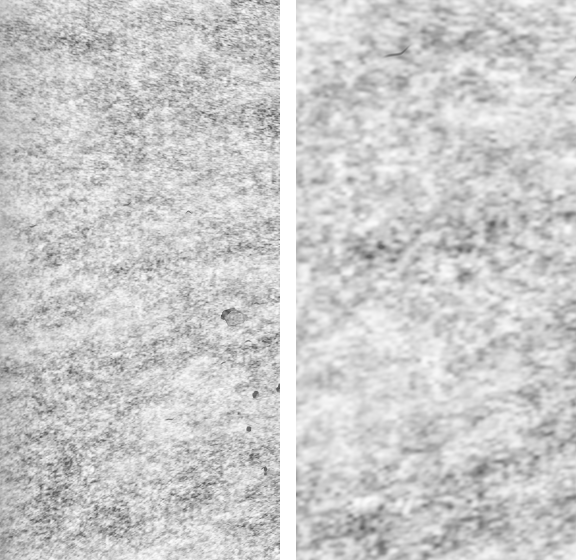
Left, the full canvas; right, a detail of the centre.
This texture is drawn by a Shadertoy shader. Its source:

```glsl
// Pale weathered plaster: grey grain in drifting horizontal blotches, with a chip and small cracks.

const float MID_TONE = 0.80;          // median brightness
const float CONTRAST = 0.088;         // brightness per unit of relief
const float SKEW = 0.009;             // stretches shadows, compresses lights
const vec4 LAYER_WEIGHTS = vec4(0.42, 0.48, 0.66, 0.46); // broad, blotch, grain, speck
const vec2 BROAD_FREQ = vec2(4.0, 9.0);
const vec2 BLOTCH_FREQ = vec2(17.0, 30.0);
const vec2 GRAIN_FREQ = vec2(76.0, 100.0);
const vec2 SPECK_FREQ = vec2(135.0, 165.0);
const float SLOPE_BOTTOM = 0.30;      // streak direction along the canvas
const float SLOPE_TOP = -0.15;
const float EDGE_SHADE = 0.085;       // darker left border
const float EDGE_WIDTH = 0.09;
const vec2 CHIP_CENTER = vec2(0.84, 0.868);
const vec2 CHIP_SIZE = vec2(0.038, 0.027);
const int CRACK_COUNT = 9;
const int PIT_COUNT = 5;

float hash(vec2 p) {
    return fract(sin(dot(p, vec2(127.1, 311.7))) * 43758.5453);
}

float valueNoise(vec2 p) {
    vec2 i = floor(p), f = fract(p);
    f = f * f * (3.0 - 2.0 * f);
    return mix(mix(hash(i), hash(i + vec2(1, 0)), f.x),
               mix(hash(i + vec2(0, 1)), hash(i + vec2(1, 1)), f.x), f.y);
}

// Noise centred on zero with unit spread
float unitNoise(vec2 p) {
    return (valueNoise(p) - 0.5) / 0.214;
}

// Two rotated octaves, again with unit spread
float unitFbm(vec2 p) {
    vec2 q = mat2(0.96, 0.28, -0.28, 0.96) * p * 2.03 + 17.3;
    return 0.85 * unitNoise(p) + 0.53 * unitNoise(q);
}

// Sum of the noise layers along the bent streak direction
float relief(vec2 p) {
    float slope = mix(SLOPE_BOTTOM, SLOPE_TOP, clamp(p.y * 0.5, 0.0, 1.0));
    vec2 q = vec2(p.x, p.y - slope * p.x);
    float broad = unitFbm(q * BROAD_FREQ + 3.1);
    float blotch = unitFbm(q * BLOTCH_FREQ + 41.7);
    float grain = unitFbm(q * GRAIN_FREQ + 11.9);
    float speck = unitNoise(q * SPECK_FREQ + 73.3);
    float roughness = 1.0 - 0.13 * clamp(broad, -2.0, 2.0);
    return dot(LAYER_WEIGHTS, vec4(broad, blotch, grain * roughness, speck * roughness));
}

// Short wobbly hairlines, tapering at both ends
float cracks(vec2 p, float aa) {
    float mask = 0.0;
    for (int i = 0; i < CRACK_COUNT; i++) {
        float id = float(i);
        vec2 center = vec2(hash(vec2(id, 1.7)), 2.0 * hash(vec2(id, 5.3)));
        float halfLength = mix(0.010, 0.026, hash(vec2(id, 9.1)));
        vec2 d = p - center;
        d.y -= 0.25 * d.x + 0.014 * (valueNoise(vec2(p.x * 70.0, id * 7.0)) - 0.5);
        float taper = 1.0 - smoothstep(0.3, 1.0, abs(d.x) / halfLength);
        float line = 1.0 - smoothstep(0.0, 0.0015 + aa, abs(d.y));
        mask = max(mask, line * taper);
    }
    return mask;
}

// Ragged dark pits, gathered towards the right
float pits(vec2 p, float aa) {
    float mask = 0.0;
    float ragged = 0.012 * (valueNoise(p * 95.0) - 0.5);
    for (int i = 0; i < PIT_COUNT; i++) {
        float id = float(i);
        vec2 center = vec2(1.0 - 0.4 * pow(hash(vec2(id, 21.3)), 2.0),
                           0.15 + hash(vec2(id, 33.9)));
        float radius = mix(0.004, 0.010, hash(vec2(id, 47.1)));
        float d = length((p - center) * vec2(1.0, 0.8)) - radius + ragged;
        mask = max(mask, 1.0 - smoothstep(-aa, aa, d));
    }
    return mask;
}

// Flaked spot: x is the broken rim, heavy at the upper left; y is the inside
vec2 chip(vec2 p, float aa) {
    vec2 v = (p - CHIP_CENTER) / CHIP_SIZE;
    float d = length(v) - 1.0 + 0.6 * (valueNoise(p * 60.0) - 0.5);
    float soft = aa / CHIP_SIZE.y;
    float heavy = smoothstep(0.1, 1.3, dot(v, vec2(-0.8, 0.6)));
    float width = mix(0.03, 0.24, heavy);
    float rim = 1.0 - smoothstep(width, width + soft, abs(d));
    rim *= mix(0.35, 1.0, heavy) * mix(0.5, 1.0, valueNoise(p * 110.0));
    return vec2(rim, 1.0 - smoothstep(-soft, soft, d));
}

void mainImage(out vec4 fragColor, in vec2 fragCoord) {
    vec2 p = fragCoord / iResolution.x;
    float aa = 1.0 / iResolution.x;

    // Surface tone, flatter and darker along the left border
    float border = exp(-p.x / EDGE_WIDTH);
    float z = clamp(relief(p) * (1.0 - 0.35 * border), -3.5, 3.0);
    float tone = MID_TONE + CONTRAST * z - SKEW * z * z - EDGE_SHADE * border;

    // Damage
    vec2 flake = chip(p, aa);
    tone -= 0.07 * flake.y;
    tone = mix(tone, 0.16, 0.9 * flake.x);
    tone = mix(tone, 0.25, 0.75 * pits(p, aa));
    tone = mix(tone, 0.32, 0.7 * cracks(p, aa));

    fragColor = vec4(vec3(clamp(tone, 0.0, 1.0)), 1.0);
}
```
